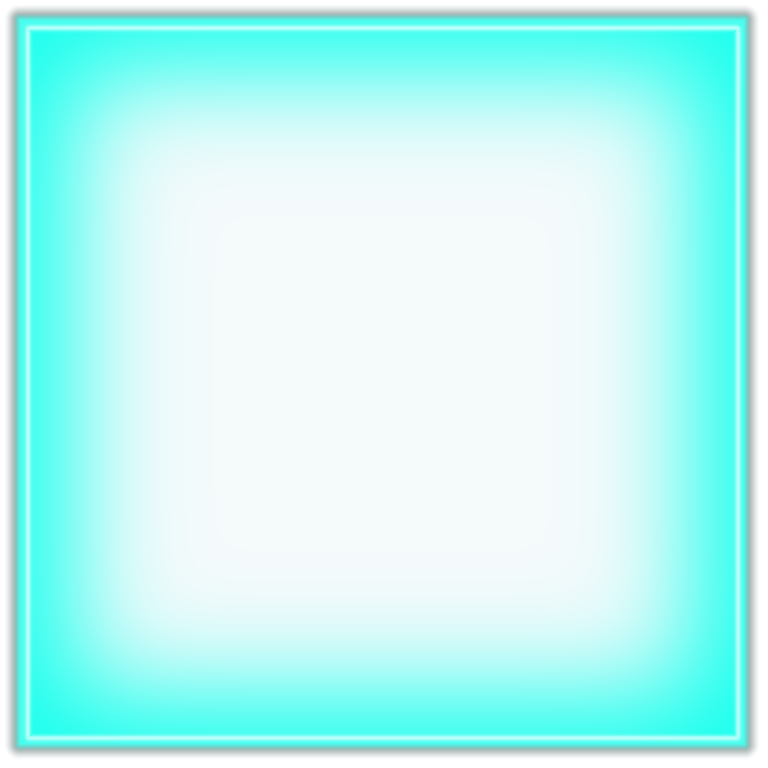
Give the GLSL for this background, as a Shadertoy shader.

```glsl
#define PANEL_CENTER vec2(0.4974, 0.5026)
#define PANEL_HALF 0.479
#define CORNER_RADIUS 0.007
#define LINE_CENTER vec2(0.4987, 0.5013)
#define LINE_HALF 0.4622
#define LINE_SIGMA 0.0026
#define GLOW_HALF 0.401
#define GLOW_SIGMA 0.068
#define PAPER vec3(0.962, 0.980, 0.986)
#define CYAN vec3(0.10, 1.0, 0.93)
#define RIM vec3(0.28, 1.0, 0.94)
#define SHADOW vec3(0.59, 0.64, 0.64)

float roundedBox(vec2 p, float halfSize, float radius) {
    vec2 q = abs(p) - halfSize + radius;
    return length(max(q, 0.0)) + min(max(q.x, q.y), 0.0) - radius;
}

// Smooth approximation of the normal cumulative distribution
vec2 normalCdf(vec2 z) {
    z = clamp(z, -4.0, 4.0);
    return 0.5 + 0.5 * tanh(0.798 * (z + 0.0447 * z * z * z));
}

// Coverage of a square softened by a Gaussian blur
float blurredSquare(vec2 p, float halfSize, float sigma) {
    vec2 cover = normalCdf((p + halfSize) / sigma)
               - normalCdf((p - halfSize) / sigma);
    return cover.x * cover.y;
}

void mainImage(out vec4 fragColor, in vec2 fragCoord) {
    vec2 uv = fragCoord / iResolution.xy;
    float panelDist = roundedBox(uv - PANEL_CENTER, PANEL_HALF, CORNER_RADIUS);
    float lineDist = roundedBox(uv - LINE_CENTER, LINE_HALF, 0.002);

    // White margin with a soft outer shadow
    float shade = 1.0 - smoothstep(-0.006, 0.014, panelDist);
    vec3 color = mix(vec3(1.0), SHADOW, shade);

    // Pale center fading into the cyan inset glow
    float pale = blurredSquare(uv - LINE_CENTER, GLOW_HALF, GLOW_SIGMA);
    vec3 panel = mix(CYAN, PAPER, pale);

    // Even rim outside the bright line
    panel = mix(panel, RIM, smoothstep(-0.003, 0.003, lineDist));
    float lineGlow = exp(-0.5 * pow(abs(lineDist) / LINE_SIGMA, 2.0));
    panel = mix(panel, vec3(0.96, 1.0, 1.0), 0.68 * lineGlow);

    float panelCover = 1.0 - smoothstep(-0.010, 0.002, panelDist);
    color = mix(color, panel, panelCover);
    fragColor = vec4(color, 1.0);
}
```
